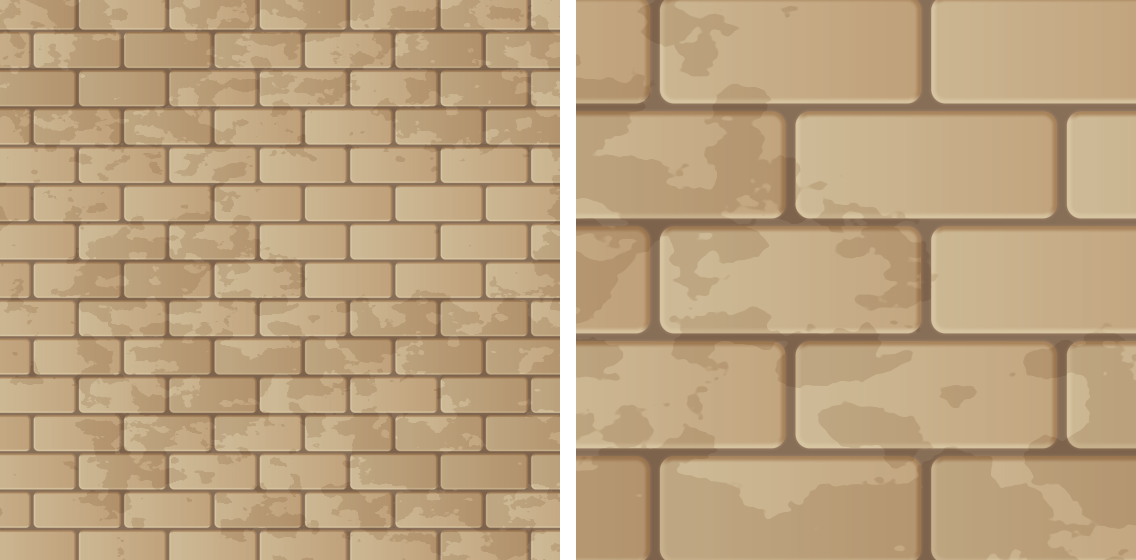
Left: the whole. Right: its middle third, enlarged.
Give the GLSL for this texture, as a Shadertoy shader.

```glsl
// Sandy brick wall in running bond, with bevelled edges and blotchy weathering.

const vec2 PITCH = vec2(0.1615, 0.06843);      // brick plus joint
const vec2 HALF_BRICK = vec2(0.0778, 0.0319);
const vec2 WALL_ORIGIN = vec2(0.0573, 0.0553); // lower-left joint of row zero
const float CORNER = 0.0085;
const float BEVEL = 0.0042;

const vec3 MORTAR = vec3(0.54, 0.44, 0.35);
const vec3 CLAY_LIGHT = vec3(0.805, 0.725, 0.585);
const vec3 CLAY_DARK = vec3(0.755, 0.640, 0.490);
const vec3 RIM_LIGHT = vec3(0.85, 0.78, 0.64);
const vec3 RIM_DARK = vec3(0.64, 0.49, 0.33);
const vec3 STAIN_TINT = vec3(0.925, 0.900, 0.870);

float hash(vec2 p) {
    return fract(sin(dot(p, vec2(127.1, 311.7))) * 43758.5453);
}

float noise(vec2 p) {
    vec2 i = floor(p);
    vec2 f = fract(p);
    f = f * f * (3.0 - 2.0 * f);
    float low = mix(hash(i), hash(i + vec2(1.0, 0.0)), f.x);
    float high = mix(hash(i + vec2(0.0, 1.0)), hash(i + vec2(1.0, 1.0)), f.x);
    return mix(low, high, f.y);
}

float fbm(vec2 p) {
    float sum = 0.0;
    float amplitude = 0.5;
    for (int i = 0; i < 4; i++) {
        sum += amplitude * noise(p);
        p = mat2(1.6, 1.2, -1.2, 1.6) * p + 7.3;
        amplitude *= 0.5;
    }
    return sum / 0.9375;
}

float roundedBox(vec2 p, vec2 halfSize, float radius) {
    vec2 q = abs(p) - halfSize + radius;
    return length(max(q, 0.0)) + min(max(q.x, q.y), 0.0) - radius;
}

// Outward direction of the nearest brick edge
vec2 edgeNormal(vec2 p, vec2 halfSize, float radius) {
    vec2 q = abs(p) - halfSize + radius;
    vec2 axis = q.x > q.y ? vec2(1.0, 0.0) : vec2(0.0, 1.0);
    vec2 n = min(q.x, q.y) > 0.0 ? normalize(q) : axis;
    return n * sign(p);
}

// Ragged blotches: broad patches broken up by fine grain
float stainMask(vec2 uv, float bias, float pixel) {
    float patches = fbm(uv * vec2(6.0, 8.0) + 3.7);
    float grain = fbm(uv * vec2(32.0, 46.0) + 19.1);
    float cleanArea = exp(-dot(uv - vec2(0.62, 0.58), uv - vec2(0.62, 0.58)) * 22.0);
    float field = 0.52 * patches + 0.48 * grain - 0.515 - 0.14 * cleanArea + bias;
    float soft = 0.004 + 3.0 * pixel;
    return smoothstep(-soft, soft, field);
}

// Clay face with a stepped left-to-right gradient
vec3 brickFace(float x, float tone) {
    float stepped = floor(x * 14.0) / 13.0;
    float t = mix(x, stepped, 0.5) + (tone - 0.5) * 0.35;
    return mix(CLAY_LIGHT, CLAY_DARK, clamp(t, 0.0, 1.2));
}

vec3 addBevel(vec3 face, vec2 p, float d) {
    float facing = dot(edgeNormal(p, HALF_BRICK, CORNER), vec2(-0.7071));
    vec3 rim = mix(RIM_DARK, RIM_LIGHT, smoothstep(-0.5, 0.5, facing));
    float amount = smoothstep(-BEVEL, -0.0008, d);
    return mix(face, rim, amount * 0.85);
}

void mainImage(out vec4 fragColor, in vec2 fragCoord) {
    vec2 uv = fragCoord / iResolution.y;
    float pixel = 1.0 / iResolution.y;

    // Running bond: every other row shifts by half a brick
    vec2 grid = (uv - WALL_ORIGIN) / PITCH;
    float row = floor(grid.y);
    grid.x -= 0.5 * mod(row, 2.0);
    vec2 id = floor(grid);
    vec2 cell = fract(grid);
    vec2 p = (cell - 0.5) * PITCH;

    float d = roundedBox(p, HALF_BRICK, CORNER);
    float inside = 1.0 - smoothstep(-0.75 * pixel, 0.75 * pixel, d);

    // Brick over mortar, mortar darkest in the middle of the joint
    vec3 mortar = MORTAR * mix(1.06, 0.98, smoothstep(0.0, 0.002, d));
    vec3 brick = addBevel(brickFace(cell.x, hash(id + 2.0)), p, d);
    vec3 color = mix(mortar, brick, inside);

    // Weathering crosses the joints, with a slight preference per brick
    float bias = (hash(id + 11.0) - 0.5) * 0.07 * inside;
    float stain = stainMask(uv, bias, pixel);
    color *= mix(vec3(1.0), STAIN_TINT, stain);

    fragColor = vec4(color, 1.0);
}
```
